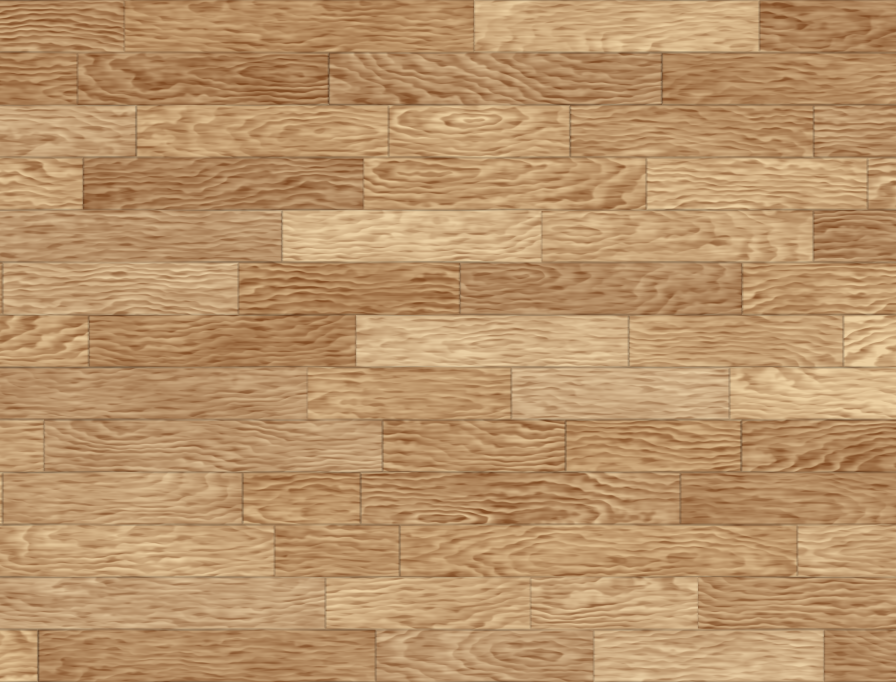
This texture is drawn by a Shadertoy shader. Its source:

```glsl
// Oak strip floor: thirteen rows of planks with staggered, uneven joints.
// Each plank has its own tone and a slice through warped growth rings,
// overlaid with stretched gradient noise for fibres and dark pores.

const float ROWS = 13.0;

vec2 hash2(vec2 p) {
    vec3 q = fract(p.xyx * vec3(0.1031, 0.1030, 0.0973));
    q += dot(q, q.yzx + 33.33);
    return fract((q.xx + q.yz) * q.zy);
}

float cornerSlope(vec2 cell, vec2 offset) {
    float angle = 6.2832 * hash2(cell).x;
    return dot(vec2(cos(angle), sin(angle)), offset);
}

float gradientNoise(vec2 p) {
    vec2 i = floor(p), f = fract(p);
    vec2 u = f * f * f * (f * (f * 6.0 - 15.0) + 10.0);
    vec2 e = vec2(1.0, 0.0);
    float low = mix(cornerSlope(i, f), cornerSlope(i + e, f - e), u.x);
    float high = mix(cornerSlope(i + e.yx, f - e.yx), cornerSlope(i + 1.0, f - 1.0), u.x);
    return 1.4 * mix(low, high, u.y);
}

// Position of the joint inside a cell of one row, in cell units
float jointAt(float cell, float row) {
    return cell + 0.5 + 0.75 * (hash2(vec2(cell + 40.0, row * 3.0 + 7.0)).x - 0.5);
}

// Wood darkness-to-lightness in one plank; p is in row heights
float woodGrain(vec2 p, float len, vec2 id) {
    vec2 shape = hash2(id + 11.3);
    vec2 look = hash2(id + 57.9);
    vec2 q = p + 90.0 * hash2(id + 23.7);

    // Long ellipses around a random heart make arches or straight grain
    vec2 heart = vec2(len * shape.x, mix(-0.6, 1.6, shape.y));
    vec2 d = (p - heart) * vec2(mix(0.1, 0.25, look.x), 1.0);
    float rings = 7.5 * length(d);
    rings += 1.6 * gradientNoise(q * vec2(0.45, 1.3));
    rings += 0.55 * gradientNoise(q * vec2(1.3, 3.5));
    rings += 0.22 * gradientNoise(q * vec2(5.0, 9.0));

    // Slow darkening to late wood, then a quick return
    float t = fract(rings);
    float lateWood = smoothstep(0.0, 0.72, t) - smoothstep(0.78, 1.0, t);
    float strength = mix(0.25, 0.62, look.y);
    strength *= 0.9 + 0.8 * gradientNoise(q * vec2(0.6, 2.0) + 31.0);

    // Fibres and short pores run along the plank
    float fibre = gradientNoise(q * vec2(0.9, 11.0));
    float fine = gradientNoise(q * vec2(2.6, 19.0) + 17.0);
    float pores = smoothstep(0.12, 0.5, gradientNoise(q * vec2(2.2, 15.0) + 53.0));
    float broad = gradientNoise(q * vec2(0.35, 0.9) + 71.0);

    return strength * (0.48 - lateWood) + 0.24 * fibre + 0.2 * fine
         + 0.2 * broad - pores * (0.14 + 0.22 * lateWood);
}

vec3 floorColor(vec2 uv) {
    float y = uv.y * ROWS;
    float row = floor(y);

    // Find the plank between two neighbouring joints
    float cellSize = 4.9;
    float x = uv.x * ROWS / cellSize + 5.0 * hash2(vec2(row, 4.0)).y;
    float cell = floor(x);
    if (x < jointAt(cell, row)) cell -= 1.0;
    float left = jointAt(cell, row), right = jointAt(cell + 1.0, row);
    vec2 id = vec2(cell + 40.0, row * 3.0 + 2.0);
    vec2 p = vec2((x - left) * cellSize, y - row);
    float len = (right - left) * cellSize;

    // Plank tone plus grain
    float tone = 0.54 + 0.62 * (hash2(id).x - 0.5);
    float shade = clamp(tone + woodGrain(p, len, id), -0.45, 1.2);
    vec3 tan0 = vec3(0.62, 0.44, 0.28);
    vec3 cream = vec3(0.87, 0.75, 0.58);
    vec3 color = mix(tan0, cream, shade);
    color *= 1.0 + vec3(0.015, 0.0, -0.04) * (hash2(id + 5.1).y - 0.5);

    // Hairline seams of uneven depth
    float edge = min(min(p.y, 1.0 - p.y), min(p.x, len - p.x));
    float seam = 1.0 - smoothstep(0.008, 0.035, edge);
    float depth = 0.16 + 0.16 * gradientNoise(vec2(uv.x * 9.0, row * 1.7));
    return color * (1.0 - depth * seam);
}

void mainImage(out vec4 fragColor, in vec2 fragCoord) {
    // Four samples per pixel soften every edge
    vec3 sum = vec3(0.0);
    for (int i = 0; i < 4; i++) {
        vec2 offset = vec2(i & 1, i >> 1) * 0.5 - 0.25;
        sum += floorColor((fragCoord + offset) / iResolution.y);
    }
    fragColor = vec4(sum / 4.0, 1.0);
}
```
